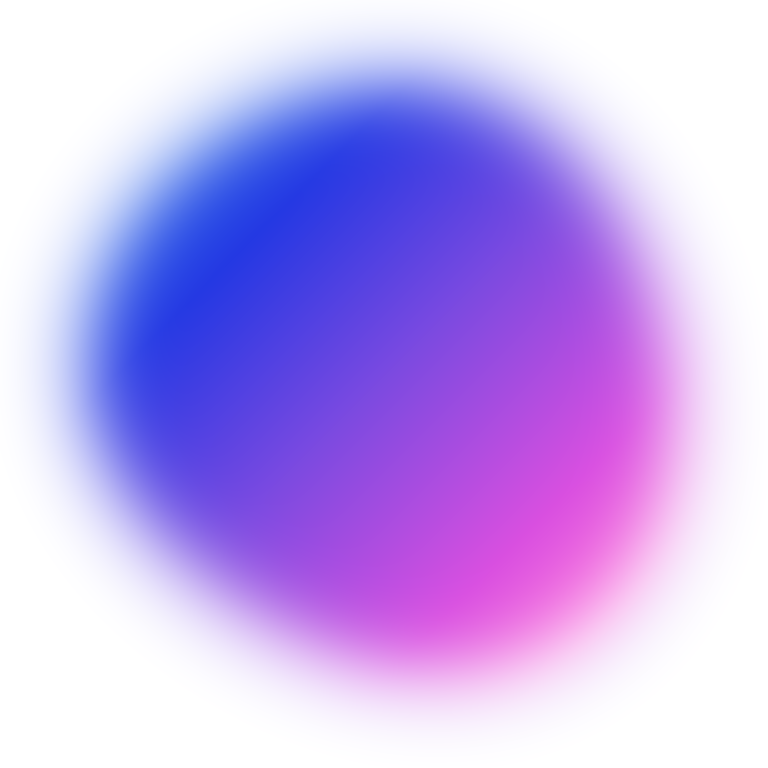
Write a Shadertoy shader that draws this background.

```glsl
#define BLOB_CENTER vec2(0.0075, 0.0075)
#define BLOB_RADIUS 0.379
#define EDGE_BLUR 0.046
#define AZURE vec3(0.15, 0.40, 0.91)
#define BLUE vec3(0.14, 0.22, 0.89)
#define VIOLET vec3(0.49, 0.29, 0.88)
#define MAGENTA vec3(0.85, 0.31, 0.88)
#define PINK vec3(1.00, 0.46, 0.86)
#define HALO vec3(0.965, 0.965, 1.0)

// Position of t between two gradient stops, from 0 to 1
float between(float start, float end, float t) {
    return clamp((t - start) / (end - start), 0.0, 1.0);
}

// Diagonal gradient, from upper left to lower right
vec3 diagonalGradient(float t) {
    vec3 color = mix(AZURE, BLUE, between(0.19, 0.32, t));
    color = mix(color, VIOLET, between(0.32, 0.50, t));
    color = mix(color, MAGENTA, between(0.50, 0.69, t));
    return mix(color, PINK, between(0.69, 0.80, t));
}

// Approximate signed distance to a softly lobed circle
float blobDistance(vec2 p) {
    float angle = atan(p.y, p.x);
    float lobes = -0.0173 * sin(2.0 * angle)
                  - 0.0114 * cos(3.0 * angle)
                  - 0.0023 * sin(3.0 * angle);
    // Fade the lobes at the center, where the angle is undefined
    return length(p) - BLOB_RADIUS - lobes * smoothstep(0.0, 0.2, length(p));
}

// Coverage of an edge under a Gaussian blur
float blurredEdge(float distance, float sigma) {
    float x = clamp(distance / sigma, -4.0, 4.0);
    return 0.5 - 0.5 * tanh(0.8 * (x + 0.0447 * x * x * x));
}

void mainImage(out vec4 fragColor, in vec2 fragCoord) {
    vec2 p = (fragCoord - 0.5 * iResolution.xy) / min(iResolution.x, iResolution.y);
    float d = blobDistance(p - BLOB_CENTER);

    // White ground with a faint outer halo
    float halo = 1.0 - smoothstep(0.03, 0.14, d);
    vec3 color = mix(vec3(1.0), HALO, halo);

    // Blurred gradient blob
    float t = 0.5 + 0.5 * (p.x - p.y);
    color = mix(color, diagonalGradient(t), blurredEdge(d, EDGE_BLUR));

    fragColor = vec4(color, 1.0);
}
```
